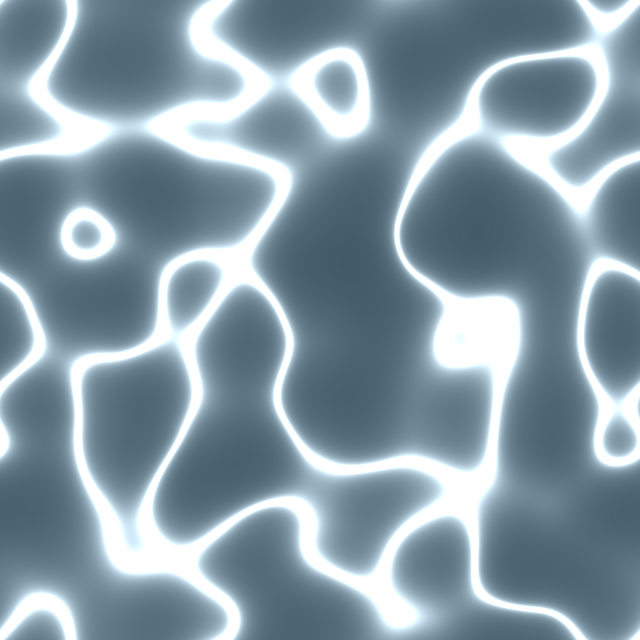
This texture is drawn by a Shadertoy shader. Its source:

```glsl
// Glowing white veins winding over slate blue, like light caught in plasma.
// A tileable gradient noise is folded at zero, and the inverse of its
// distance from zero becomes a bright core with a soft halo.

const float CELLS = 6.0;                       // noise cells across the canvas
const float SLICE_DEPTH = 0.5;                 // depth of the slice between lattice layers
const vec3 SLATE = vec3(0.22, 0.31, 0.365);    // colour without any glow
const float GLOW_STRENGTH = 0.041;
const float GLOW_CORE = 0.01;                  // keeps the glow finite on the vein

// Integer hash of a lattice point, each component in -1..1.
vec3 hashGradient(vec2 cell, uint seed) {
    uvec3 v = uvec3(uvec2(cell), seed) * 1664525u + 1013904223u;
    v.x += v.y * v.z;
    v.y += v.z * v.x;
    v.z += v.x * v.y;
    v ^= v >> 16u;
    v.x += v.y * v.z;
    v.y += v.z * v.x;
    v.z += v.x * v.y;
    return vec3(v >> 8u) / 8388608.0 - 1.0;
}

// Contribution of one lattice corner, wrapped to the period.
float cornerValue(vec2 cell, vec2 corner, vec2 local, float period, uint seed) {
    vec3 gradient = hashGradient(mod(cell + corner, period), seed);
    return dot(gradient, vec3(local - corner, SLICE_DEPTH));
}

// Slice through gradient noise, repeating after the given period.
float gradientNoise(vec2 p, float period, uint seed) {
    vec2 cell = floor(p);
    vec2 local = p - cell;
    vec2 fade = local * local * local * (local * (local * 6.0 - 15.0) + 10.0);

    float a = cornerValue(cell, vec2(0.0, 0.0), local, period, seed);
    float b = cornerValue(cell, vec2(1.0, 0.0), local, period, seed);
    float c = cornerValue(cell, vec2(0.0, 1.0), local, period, seed);
    float d = cornerValue(cell, vec2(1.0, 1.0), local, period, seed);
    return mix(mix(a, b, fade.x), mix(c, d, fade.x), fade.y);
}

// Inverse falloff: saturated near zero, long faint tail further away.
float veinGlow(float field, float strength, float core) {
    return strength / (abs(field) + core);
}

void mainImage(out vec4 fragColor, in vec2 fragCoord) {
    vec2 uv = fragCoord / iResolution.y;

    float field = gradientNoise(uv * CELLS, CELLS, 17u);
    float glow = veinGlow(field, GLOW_STRENGTH, GLOW_CORE);

    fragColor = vec4(clamp(SLATE + glow, 0.0, 1.0), 1.0);
}
```
